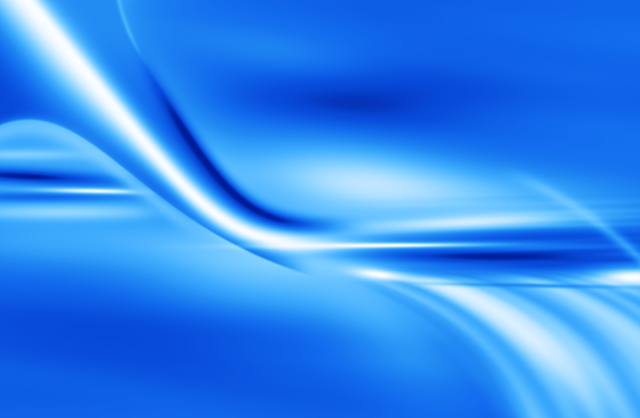
Reproduce this background procedurally as a WebGL 1 fragment shader.

```glsl
precision highp float;
uniform vec2 u_resolution;

// Colour ramp, dark to light
const vec3 NAVY = vec3(0.0, 0.10, 0.58);
const vec3 ROYAL = vec3(0.03, 0.29, 0.85);
const vec3 AZURE = vec3(0.07, 0.42, 0.93);
const vec3 CERULEAN = vec3(0.13, 0.54, 0.95);
const vec3 SKY = vec3(0.24, 0.67, 0.99);
const vec3 PALE = vec3(0.48, 0.80, 1.0);
const vec3 ICE = vec3(0.78, 0.91, 1.0);

// Falling curves: final height, slope, bend position, bend width
const vec4 RIBBON = vec4(0.41, 1.9, 0.355, 0.045);
const vec4 EDGE = vec4(0.46, 2.6, 0.375, 0.04);
const float ASPECT = 1.53;
const vec2 ARCH_TOP = vec2(0.045, 0.715);
const vec2 FAN_START = vec2(0.56, 0.353);
const float HAZE = 0.07;
const float STREAKS = 0.24;
const float FAN_STREAKS = 0.22;

vec2 hashGradient(vec2 cell) {
  float a = 6.2832 * fract(sin(dot(cell, vec2(127.1, 311.7))) * 43758.5);
  return vec2(cos(a), sin(a));
}

float gradientNoise(vec2 p) {
  vec2 i = floor(p), f = p - i;
  vec2 u = f * f * f * (f * (f * 6.0 - 15.0) + 10.0);
  vec2 o = vec2(1.0, 0.0);
  float low = mix(dot(hashGradient(i), f), dot(hashGradient(i + o), f - o), u.x);
  float high = mix(dot(hashGradient(i + o.yx), f - o.yx),
                   dot(hashGradient(i + o.xx), f - o.xx), u.x);
  return mix(low, high, u.y);
}

float bell(float x, float width) {
  return exp(-x * x / (width * width));
}

// Soft ellipse sheared by tilt
float spot(vec2 p, vec2 center, vec2 radius, float tilt) {
  vec2 q = p - center;
  q.y -= tilt * q.x;
  q /= radius;
  return exp(-dot(q, q));
}

// Approximate signed distance above a falling curve
float heightAbove(vec2 p, vec4 curve) {
  float k = exp((curve.z - p.x) / curve.w);
  float slope = curve.y * k / (1.0 + k) / ASPECT;
  return (p.y - curve.x - curve.y * curve.w * log(1.0 + k)) / sqrt(1.0 + slope * slope);
}

float upperField(vec2 p, float edge) {
  float t = 0.31 + 0.26 * exp(-max(edge, 0.0) / 0.09) * smoothstep(0.7, 0.4, p.x);
  t -= 0.25 * spot(p, vec2(0.56, 0.76), vec2(0.21, 0.08), 0.0);
  t += 0.18 * spot(p, vec2(0.42, 0.88), vec2(0.16, 0.05), -0.25);
  t += 0.48 * spot(p, vec2(0.56, 0.57), vec2(0.21, 0.11), -0.2);
  return t + 0.25 * spot(p, vec2(0.85, 0.52), vec2(0.25, 0.09), 0.0);
}

float lowerField(vec2 p) {
  float t = 0.29 + 0.46 * spot(p, vec2(0.4, 0.36), vec2(0.22, 0.12), -0.15);
  t += 0.28 * spot(p, vec2(0.05, 0.45), vec2(0.25, 0.1), 0.0);
  t -= 0.17 * spot(p, vec2(0.2, 0.2), vec2(0.27, 0.09), -0.1);
  return t + 0.25 * spot(p, vec2(0.62, 0.22), vec2(0.12, 0.16), -0.8);
}

// Horizontal streaks sheltered by the arch
float archField(vec2 p, float t) {
  t = mix(t, 0.6, smoothstep(0.46, 0.54, p.y));
  t = mix(t, 0.78, spot(p, vec2(0.03, 0.63), vec2(0.12, 0.014), 0.0));
  t = mix(t, 0.02, spot(p, vec2(0.04, 0.578), vec2(0.15, 0.017), -0.08));
  t = mix(t, 0.28, spot(p, vec2(0.06, 0.528), vec2(0.14, 0.012), 0.0));
  t = mix(t, 0.97, spot(p, vec2(0.15, 0.543), vec2(0.09, 0.007), -0.03));
  return mix(t, 0.84, 0.9 * spot(p, vec2(0.1, 0.492), vec2(0.19, 0.021), 0.0));
}

float bandField(vec2 p, float t) {
  float grain = gradientNoise(vec2(p.x * 3.0, p.y * 70.0 - p.x * 3.0));
  t += STREAKS * grain * spot(p, vec2(0.9, 0.42), vec2(0.28, 0.08), 0.0);
  t = mix(t, 0.95, 0.9 * spot(p, vec2(0.73, 0.468), vec2(0.18, 0.021), 0.08));
  t = mix(t, 0.18, 0.9 * spot(p, vec2(0.87, 0.433), vec2(0.2, 0.018), 0.03));
  t = mix(t, 0.02, 0.95 * spot(p, vec2(0.77, 0.386), vec2(0.19, 0.015), -0.01));
  t = mix(t, 0.15, 0.8 * spot(p, vec2(0.86, 0.365), vec2(0.09, 0.01), 0.02));
  t = mix(t, 1.0, spot(p, vec2(0.6, 0.413), vec2(0.18, 0.007), 0.01));
  float u = max(p.x - 0.8, 0.0);
  float arc = p.y - 0.58 + 0.55 * u + 2.2 * u * u;
  return mix(t, 0.82, 0.55 * bell(arc, 0.018) * smoothstep(0.76, 0.87, p.x));
}

// Curved rays sweeping down to the right
float fanField(vec2 p, float t) {
  float drop = max(FAN_START.y - p.y, 0.0);
  float across = p.x - FAN_START.x - sqrt(drop) * (0.72 - 0.3 * drop);
  float mask = smoothstep(-0.16, -0.09, across) * smoothstep(0.36, 0.32, p.y);
  float rays = 0.66 + FAN_STREAKS * gradientNoise(vec2(across * 28.0, p.y * 3.0));
  rays = mix(rays, 0.97, 0.9 * bell(across, 0.045) * smoothstep(-0.08, 0.2, p.y));
  rays = mix(rays, 0.88, 0.7 * bell(across - 0.16, 0.03));
  t = mix(t, rays, mask * smoothstep(0.54, 0.62, p.x));
  t = mix(t, 1.0, spot(p, vec2(0.59, 0.343), vec2(0.045, 0.014), -0.2));
  t = mix(t, 1.0, spot(p, vec2(0.99, 0.337), vec2(0.07, 0.024), 0.0));
  return mix(t, 0.4, 0.7 * spot(p, vec2(0.83, 0.317), vec2(0.14, 0.005), -0.03));
}

vec3 ramp(float t) {
  vec3 c = mix(NAVY, ROYAL, smoothstep(0.0, 0.18, t));
  c = mix(c, AZURE, clamp((t - 0.18) / 0.16, 0.0, 1.0));
  c = mix(c, CERULEAN, clamp((t - 0.34) / 0.15, 0.0, 1.0));
  c = mix(c, SKY, clamp((t - 0.49) / 0.14, 0.0, 1.0));
  c = mix(c, PALE, clamp((t - 0.63) / 0.14, 0.0, 1.0));
  c = mix(c, ICE, clamp((t - 0.77) / 0.13, 0.0, 1.0));
  return mix(c, vec3(1.0), clamp((t - 0.9) / 0.1, 0.0, 1.0));
}

void main() {
  vec2 p = gl_FragCoord.xy / u_resolution;
  float ridge = heightAbove(p, RIBBON);
  float lift = max(p.y - 0.85, 0.0);
  float edge = heightAbove(p - vec2(0.8 * lift * lift, 0.0), EDGE);
  float u = p.x - ARCH_TOP.x;
  float arch = p.y - ARCH_TOP.y + 6.8 * u * u / (1.0 + 13.0 * u * u);

  // Broad background
  float t = mix(lowerField(p), upperField(p, edge), smoothstep(-0.03, 0.03, ridge));
  t += HAZE * gradientNoise(vec2(p.x * 2.5, p.y * 11.0 + p.x * 2.0));
  t = mix(t, archField(p, t), smoothstep(0.005, -0.005, arch) * smoothstep(0.31, 0.2, p.x));

  // Folded sheet and its rim
  float fold = mix(0.14, mix(0.25, 0.5, smoothstep(0.65, 0.95, p.y)), smoothstep(-0.05, 0.05, ridge));
  float sheet = smoothstep(0.008, -0.004, edge) * smoothstep(-0.004, 0.005, arch);
  t = mix(t, fold, sheet * smoothstep(0.5, 0.38, p.x));
  t = mix(t, 0.74, 0.8 * bell(arch + 0.02, 0.024) * smoothstep(0.36, 0.26, p.x));

  // Bright ribbon and the shadow beside it
  float width = ridge > 0.0 ? 0.037 : mix(0.036, 0.105, smoothstep(0.28, 0.06, p.x));
  t = mix(t, 0.99, bell(ridge, width) * smoothstep(0.64, 0.43, p.x));
  float shade = smoothstep(0.2, 0.29, p.x) * smoothstep(0.6, 0.42, p.x);
  t = mix(t, 0.01, 0.95 * shade * bell(edge + 0.006, 0.019));
  t = mix(t, 0.76, 0.6 * bell(edge, 0.005) * smoothstep(0.83, 0.93, p.y));

  t = fanField(p, bandField(p, t));
  gl_FragColor = vec4(ramp(t), 1.0);
}
```
